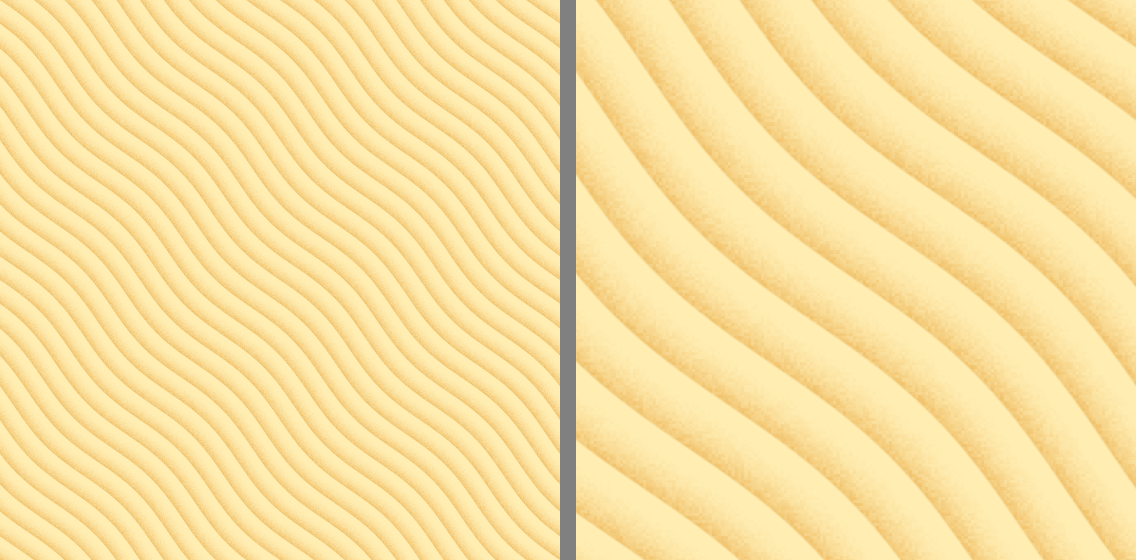
Left: the whole. Right: its middle third, enlarged.
Write a three.js fragment shader that draws this pattern.

```glsl
// Wind-rippled sand: diagonal wavy ridges, each fading from a dark crisp
// lower-left edge to pale cream. A sheared sine bends a diagonal sawtooth,
// and fine hashed grain roughens the shaded slope.
#define TILES 2.0          // wave tiles across and up
#define RIDGES 10.0        // ridges per tile, each way
#define WAVE_BEND 0.30     // sideways sway, in ridge widths
#define EDGE_SOFT 0.06     // crisp edge blend, in ridge widths
#define SLOPE_WIDTH 0.80   // shaded part of each ridge
#define GRAIN_CELLS 512.0  // grains across the canvas
#define GRAIN_SHIFT 0.16   // jitter of the shading by grain
#define LIGHT_SAND vec3(1.0, 0.93, 0.70)
#define DARK_SAND vec3(0.945, 0.765, 0.43)

varying vec2 vUv;

const float TAU = 6.28318;

float hash(vec2 cell) {
  return fract(sin(dot(cell, vec2(12.9898, 78.233))) * 43758.5453);
}

// Ridge count along the diagonal; whole numbers are the crisp edges.
float ridgePhase(vec2 p) {
  return RIDGES * (p.x + p.y) - WAVE_BEND * sin(TAU * (p.x - p.y));
}

// Signed grain, wrapping at the canvas borders.
float sandGrain(vec2 uv) {
  return hash(mod(floor(uv * GRAIN_CELLS), GRAIN_CELLS)) - 0.5;
}

void main() {
  float across = fract(ridgePhase(vUv * TILES) + 0.5 * EDGE_SOFT);

  // Quadratic falloff of the shade, roughened by grain
  float slope = across + GRAIN_SHIFT * sandGrain(vUv);
  float shade = 1.0 - clamp(slope / SLOPE_WIDTH, 0.0, 1.0);
  shade *= shade;

  // Smoothed jump from the pale crest to the dark foot
  shade *= smoothstep(0.0, EDGE_SOFT, across);

  gl_FragColor = vec4(mix(LIGHT_SAND, DARK_SAND, shade), 1.0);
}
```
